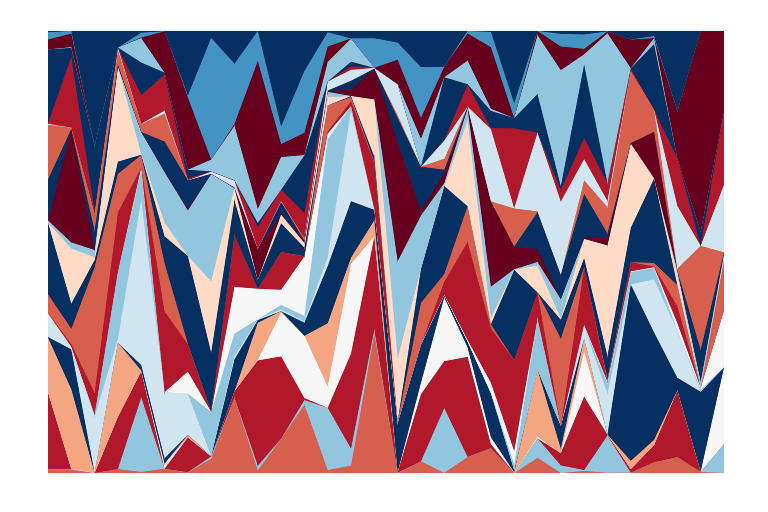
Reproduce this background procedurally as a Shadertoy shader.

```glsl
#define PANEL_MIN vec2(0.0625, 0.076)
#define PANEL_MAX vec2(0.9427, 0.9396)
#define COLUMNS 29.0
#define LAYERS 24
#define SPARSITY 6.0
#define SEED 3.7
#define EDGE_SOFTNESS 0.8

// Diverging palette, dark red through white to navy
const vec3 PALETTE[10] = vec3[10](
    vec3(0.404, 0.000, 0.122), vec3(0.698, 0.094, 0.169),
    vec3(0.839, 0.376, 0.302), vec3(0.957, 0.647, 0.510),
    vec3(0.992, 0.859, 0.780), vec3(0.969, 0.969, 0.969),
    vec3(0.820, 0.898, 0.941), vec3(0.573, 0.773, 0.871),
    vec3(0.263, 0.576, 0.765), vec3(0.020, 0.188, 0.380));

// Palette index of each layer, bottom to top
const int LAYER_COLOR[LAYERS] = int[LAYERS](
    2, 7, 1, 5, 3, 9, 6, 7, 5, 1, 2, 9,
    4, 7, 0, 9, 2, 6, 1, 9, 7, 0, 8, 9);

float hash(vec2 p) {
    return fract(sin(dot(p, vec2(127.1, 311.7)) + SEED) * 43758.5453);
}

// Mostly thin, occasionally thick
float thickness(float node, int layer) {
    return pow(hash(vec2(node, float(layer) + 1.0)), SPARSITY);
}

// Thicknesses at the two nodes bounding a column
vec2 columnThickness(float column, int layer) {
    return vec2(thickness(column, layer), thickness(column + 1.0, layer));
}

// Stacked bands that fill the unit square; size is its extent in pixels
vec3 stackedBands(vec2 p, vec2 size) {
    float x = clamp(p.x, 0.0, 0.9999) * COLUMNS;
    float column = floor(x);
    float along = x - column;

    vec2 total = vec2(0.0);
    for (int i = 0; i < LAYERS; i++) total += columnThickness(column, i);

    vec3 color = PALETTE[LAYER_COLOR[0]];
    vec2 base = vec2(0.0);
    for (int i = 0; i < LAYERS; i++) {
        // Scale the soft edge by slope so steep lines stay crisp
        float slope = (base.y - base.x) * size.y * COLUMNS / size.x;
        float blur = EDGE_SOFTNESS * sqrt(1.0 + slope * slope) / size.y;
        float height = p.y - mix(base.x, base.y, along);
        color = mix(color, PALETTE[LAYER_COLOR[i]], clamp(height / blur + 0.5, 0.0, 1.0));
        base += columnThickness(column, i) / total;
    }
    return color;
}

void mainImage(out vec4 fragColor, in vec2 fragCoord) {
    vec2 uv = fragCoord / iResolution.xy;
    vec2 extent = PANEL_MAX - PANEL_MIN;
    vec3 bands = stackedBands((uv - PANEL_MIN) / extent, extent * iResolution.xy);

    // White margin around the panel
    vec2 inset = min(uv - PANEL_MIN, PANEL_MAX - uv) * iResolution.xy;
    vec2 inside = clamp(inset + 0.5, 0.0, 1.0);
    fragColor = vec4(mix(vec3(1.0), bands, inside.x * inside.y), 1.0);
}
```
